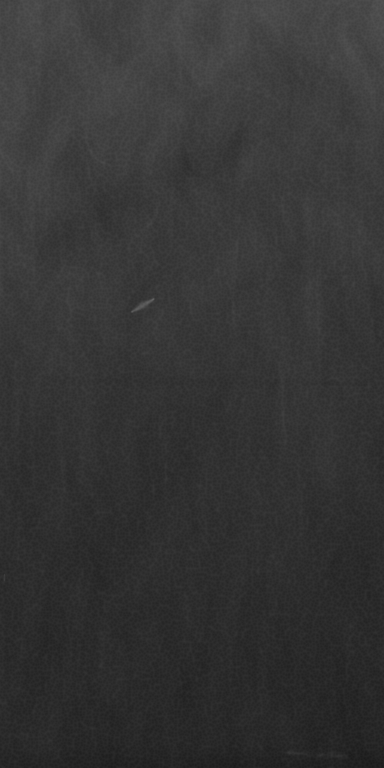
A Shadertoy shader for this texture:

```glsl
// Worn charcoal chalkboard with faint wiped streaks, fine grain and a short chalk stroke.

float hash1(float n) {
    return fract(sin(n * 12.9898) * 43758.547);
}

vec2 hash2(vec2 cell) {
    vec3 q = fract(cell.xyx * vec3(0.1031, 0.1030, 0.0973));
    q += dot(q, q.yzx + 33.33);
    return fract((q.xx + q.yz) * q.zy);
}

// Distance to the nearest scattered point
float cellular(vec2 p) {
    vec2 cell = floor(p), local = fract(p);
    float nearest = 4.0;
    for (int y = -1; y <= 1; y++)
    for (int x = -1; x <= 1; x++) {
        vec2 offset = vec2(x, y);
        vec2 d = offset + hash2(cell + offset) - local;
        nearest = min(nearest, dot(d, d));
    }
    return sqrt(nearest);
}

// Layered, warped sines, roughly -1 to 1
float clouds(vec2 p, int layers) {
    float sum = 0.0, weight = 0.5;
    for (int i = 0; i < layers; i++) {
        p += 0.8 * sin(p.yx * 1.3 + float(i) * 1.7);
        sum += weight * sin(p.x + 0.6) * sin(p.y + 1.9);
        p = mat2(1.36, 1.08, -1.08, 1.36) * p + 2.3;
        weight *= 0.72;
    }
    return sum;
}

// Soft line with a bell-shaped profile; taper narrows its ends
float softLine(vec2 p, vec2 a, vec2 b, float width, float taper) {
    vec2 ap = p - a, ab = b - a;
    float t = clamp(dot(ap, ab) / dot(ab, ab), 0.0, 1.0);
    float d = length(ap - ab * t) / (width * (1.0 - taper * abs(2.0 * t - 1.0)));
    return exp(-d * d);
}

// Part of a thin ring around the given direction
float softArc(vec2 p, vec2 center, float radius, vec2 facing, float width) {
    vec2 q = p - center;
    float d = (length(q) - radius) / width;
    float span = smoothstep(0.3, 0.9, dot(normalize(q + 1e-5), normalize(facing)));
    return exp(-d * d) * span;
}

// Ragged vertical wipe marks, denser towards the left
float wipeStreaks(vec2 p, int count) {
    float sum = 0.0;
    for (int i = 0; i < count; i++) {
        float n = float(i) * 7.31 + 2.0;
        float x = pow(hash1(n), 1.6);
        float y = 0.3 + 1.6 * hash1(n + 1.0);
        float halfLength = mix(0.06, 0.28, hash1(n + 2.0));
        float width = mix(0.0035, 0.014, pow(hash1(n + 3.0), 2.0));
        float d = (p.x - x + 0.003 * sin(p.y * 9.0 + n)) / width;
        float fade = 1.0 - smoothstep(0.2, 1.0, abs(p.y - y) / halfLength);
        float ragged = 0.65 + 0.35 * sin(p.y * 47.0 + n) * sin(p.y * 29.0 + 2.0 * n);
        sum += exp(-d * d) * fade * ragged * mix(0.3, 1.0, hash1(n + 4.0));
    }
    return sum;
}

// Tiny slanted nicks scattered over the board
float nicks(vec2 p, int count) {
    float sum = 0.0;
    for (int i = 0; i < count; i++) {
        float n = float(i) * 5.17 + 40.0;
        vec2 start = vec2(hash1(n), 2.0 * hash1(n + 1.0));
        float angle = 6.283 * hash1(n + 2.0);
        vec2 reach = 0.016 * vec2(cos(angle), sin(angle));
        sum += softLine(p, start, start + reach, 0.003, 0.5) * hash1(n + 3.0);
    }
    return sum;
}

void mainImage(out vec4 fragColor, in vec2 fragCoord) {
    vec2 p = fragCoord / iResolution.xy * vec2(1.0, 2.0);

    // Light falls off from top to bottom
    float tone = 0.159 + 0.030 * p.y + 0.017 * p.y * p.y;
    tone -= 0.012 * smoothstep(0.8, 1.0, p.x) * (1.0 - 0.4 * p.y);
    tone -= 0.018 * smoothstep(0.07, 0.0, p.y);

    // Dusty smudges, stronger near the top
    float dust = mix(0.6, 1.25, smoothstep(0.8, 2.0, p.y));
    tone += 0.020 * dust * clouds(p * vec2(5.0, 4.0), 4);
    tone += 0.017 * dust * clouds(p * vec2(20.0, 13.0) + 5.0, 4);
    tone += 0.009 * clouds(p * vec2(60.0, 8.0) + 9.0, 3);

    // Dark wiped bands
    tone -= 0.018 * softLine(p, vec2(0.10, 1.36), vec2(0.62, 1.63), 0.06, 0.3);
    tone -= 0.008 * softLine(p, vec2(0.15, 1.01), vec2(0.95, 1.00), 0.012, 0.3);

    // Chalk traces
    float scuff = 0.5 + 0.5 * clouds(p * 55.0, 3);
    tone += 0.024 * wipeStreaks(p, 32);
    tone += 0.060 * nicks(p, 9);
    tone += 0.045 * scuff * softArc(p, vec2(0.30, 1.645), 0.075, vec2(-0.8, -0.6), 0.004);
    tone += 0.035 * scuff * softArc(p, vec2(0.32, 1.47), 0.09, vec2(1.0, -0.4), 0.006);
    tone += 0.07 * scuff * softLine(p, vec2(0.75, 0.04), vec2(0.90, 0.03), 0.008, 0.4);

    // Short bright stroke
    float stroke = softLine(p, vec2(0.344, 1.188), vec2(0.400, 1.221), 0.0085, 0.7);
    tone += 0.16 * stroke * (0.8 + 0.3 * scuff);

    // Fine grain
    tone += 0.044 * (cellular(p * 125.0) - 0.48);
    tone += 0.016 * (cellular(p * 60.0 + 17.0) - 0.48);

    fragColor = vec4(vec3(tone), 1.0);
}
```
